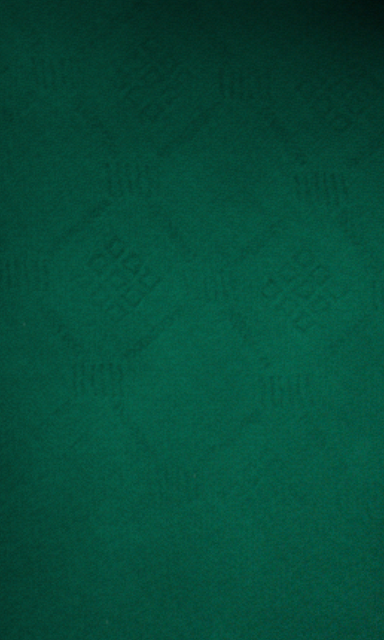
A Shadertoy shader for this texture:

```glsl
// Dark green felt, faintly embossed with a slanted lattice of woven medallions.
// Ribbed tabs and stitched bars frame each medallion; the press depth varies.
// Uneven light, mottled pile, fine grain and sparse lint finish the cloth.

// Lengths are in canvas heights.
const vec2 STEP_ACROSS = vec2(0.293, -0.016);
const vec2 STEP_UP = vec2(0.056, 0.314);
const vec2 MEDALLION_ORIGIN = vec2(0.182, 0.562);
const float MEDALLION_HALF = 0.0545;
const float CHECK_SIZE = 0.0363;
const vec2 TAB_HALF = vec2(0.046, 0.025);
const float RIB_PITCH = 0.0145;
const float BAR_HALF_WIDTH = 0.0085;
const float BAR_HALF_SPAN = 0.27;     // in lattice units
const float EDGE = 0.0032;
const float GROOVE_DEPTH = 0.095;
const float RELIEF_DEPTH = 0.055;
const float GRAIN_SCALE = 430.0;
const float GRAIN_AMOUNT = 0.052;
const float MOTTLE_AMOUNT = 0.17;
const float LINT_CELLS = 9.0;
const vec3 FELT_TINT = vec3(0.065, 1.0, 0.745);
const vec3 LINT_COLOR = vec3(0.24, 0.42, 0.36);

float hash(vec2 p) {
    return fract(sin(dot(p, vec2(127.1, 311.7))) * 43758.5453);
}

float noise(vec2 p) {
    vec2 i = floor(p), f = fract(p);
    f = f * f * (3.0 - 2.0 * f);
    return mix(mix(hash(i), hash(i + vec2(1, 0)), f.x),
               mix(hash(i + vec2(0, 1)), hash(i + vec2(1, 1)), f.x), f.y);
}

float fbm(vec2 p) {
    float sum = 0.0, amp = 0.5;
    for (int i = 0; i < 4; i++) {
        sum += amp * noise(p);
        p = p * 2.03 + 17.3;
        amp *= 0.5;
    }
    return sum;
}

float inside(float dist, float edge) { return 1.0 - smoothstep(-edge, edge, dist); }

float boxDist(vec2 p, vec2 halfSize) {
    vec2 d = abs(p) - halfSize;
    return max(d.x, d.y);
}

// Offset from the nearest lattice point, in lattice units
vec2 wrap(vec2 q) { return fract(q + 0.5) - 0.5; }

vec2 toCanvas(vec2 q) { return q.x * STEP_ACROSS + q.y * STEP_UP; }

// Diamond block of small square rings
float medallion(vec2 r, float edge) {
    vec2 d = vec2(r.x + r.y, r.y - r.x) * 0.7071;
    vec2 check = abs(fract(d / CHECK_SIZE + 0.5) - 0.5) * CHECK_SIZE;
    float ring = abs(max(check.x, check.y) - 0.0108) - 0.0032;
    return inside(ring, edge) * inside(boxDist(d, vec2(MEDALLION_HALF)), edge);
}

// Row of short upright ribs
float tab(vec2 r, float edge) {
    r.x += 0.12 * r.y;
    float rib = abs(fract(r.x / RIB_PITCH) - 0.5) * RIB_PITCH - 0.003;
    return inside(rib, edge) * inside(boxDist(r, TAB_HALF), edge);
}

// Stitched bars along the diamond joining neighbouring tabs
float bars(vec2 g, float edge) {
    vec2 a = abs(g);
    float across = abs(a.x + a.y - 0.5) * 0.21;
    float along = a.x - a.y;
    float stitch = 0.72 + 0.28 * sin(along * 95.0 + across * 350.0);
    return inside(across - BAR_HALF_WIDTH, edge) * stitch
         * (1.0 - smoothstep(BAR_HALF_SPAN - 0.02, BAR_HALF_SPAN + 0.02, abs(along)));
}

float emboss(vec2 p, float edge) {
    vec2 q = inverse(mat2(STEP_ACROSS, STEP_UP)) * (p - MEDALLION_ORIGIN);
    vec2 g = wrap(q);
    float shape = 0.85 * medallion(toCanvas(g), edge);
    shape = max(shape, tab(toCanvas(wrap(q + vec2(0.5, 0.0))), edge));
    shape = max(shape, tab(toCanvas(wrap(q + vec2(0.0, 0.5))), edge));
    return max(shape, 0.8 * bars(g, edge));
}

// Green level of the cloth under uneven light
float lighting(vec2 uv) {
    float level = mix(0.318, 0.378, smoothstep(0.0, 0.4, uv.y));
    level -= 0.115 * smoothstep(0.5, 0.92, uv.y);
    level -= 0.085 * smoothstep(0.84, 1.03, uv.y);
    level *= 1.0 - 0.25 * pow(1.0 - uv.x, 3.5) - 0.08 * pow(uv.x, 5.0);
    level *= 1.0 - 0.72 * exp(-3.0 * length((uv - vec2(1.04, 1.01)) * vec2(1.2, 3.0)));
    vec2 corner = uv - vec2(0.0, 1.0);
    return level + 0.075 * exp(-14.0 * dot(corner, corner));
}

void mainImage(out vec4 fragColor, in vec2 fragCoord) {
    vec2 uv = fragCoord / iResolution.xy;
    vec2 p = fragCoord / iResolution.y;
    float edge = max(EDGE, 1.0 / iResolution.y);

    // Worn impression: clearest in the middle, nearly lost below
    vec2 pressed = p + 0.006 * (vec2(noise(p * 70.0), noise(p * 70.0 + 31.0)) - 0.5);
    float wear = mix(0.2, 1.0, smoothstep(0.12, 0.48, uv.y)) * (1.0 - 0.25 * smoothstep(0.7, 1.0, uv.y));
    wear *= mix(0.55, 1.1, smoothstep(0.2, 0.65, fbm(p * 9.0 + 4.0))) * (0.5 + noise(p * 110.0));
    float groove = emboss(pressed, edge);
    float rim = emboss(pressed + vec2(-0.002, 0.004), edge) - groove;

    float level = lighting(uv) * (1.0 + MOTTLE_AMOUNT * (fbm(p * 11.0) - 0.47));
    level *= 1.0 + wear * (RELIEF_DEPTH * rim - GROOVE_DEPTH * groove);

    // Pile grain, with a little colour speckle toward the lower right
    vec2 fiber = p * GRAIN_SCALE;
    vec2 nap = vec2(fiber.x + 0.5 * fiber.y, fiber.y - 0.5 * fiber.x) * vec2(0.3, 0.55);
    float grain = noise(fiber) + 0.6 * noise(nap + 9.0) - 0.8;
    float grainLevel = GRAIN_AMOUNT * mix(0.5, 1.0, smoothstep(0.1, 0.3, level));
    vec3 color = FELT_TINT * (level + grainLevel * grain) + vec3(0.004, 0.0, 0.004);
    vec2 speckle = vec2(noise(fiber + 71.0), noise(fiber + 143.0)) - 0.5;
    color.rb += speckle * mix(0.03, 0.09, uv.x * (1.0 - uv.y));

    // Sparse lint
    vec2 cell = floor(p * LINT_CELLS);
    vec2 spot = (cell + 0.2 + 0.6 * vec2(hash(cell + 3.0), hash(cell + 8.0))) / LINT_CELLS;
    float lint = inside(length((p - spot) * vec2(1.0, 0.7)) - 0.002, edge * 0.6);
    color = mix(color, LINT_COLOR, 0.45 * lint * step(0.88, hash(cell + 19.0)));

    fragColor = vec4(clamp(color, 0.0, 1.0), 1.0);
}
```
